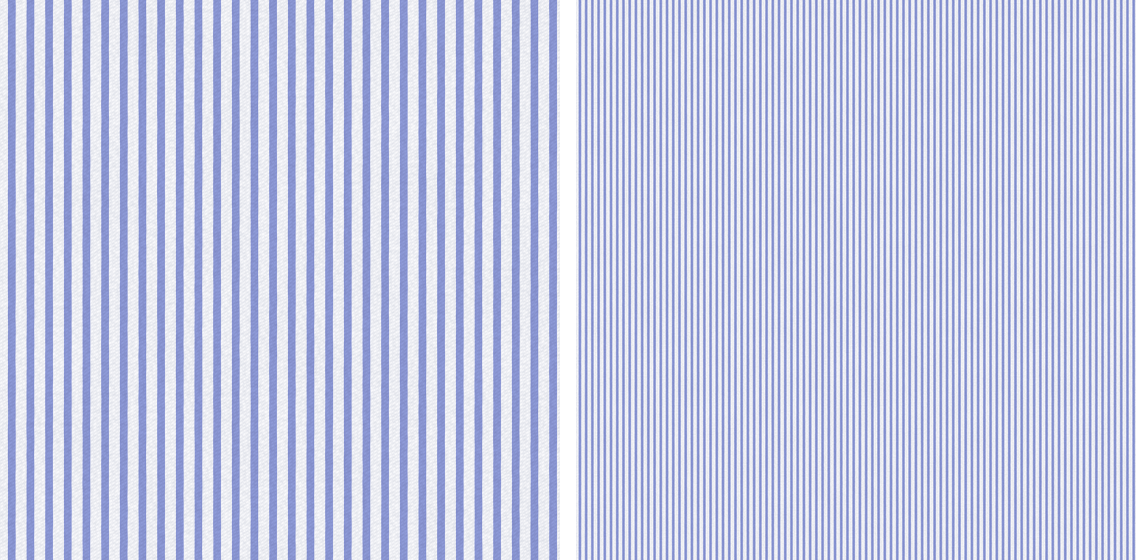
Left, the tile; right, the same tile 3 across and 3 down.
Write a WebGL 1 fragment shader that draws this pattern.

```glsl
precision highp float;
// Woven cotton with thin vertical blue stripes on white.

uniform vec2 u_resolution;

const float PI = 3.14159265;
const float STRIPES = 30.0;
const float STRIPE_CENTER = 0.63;
const float STRIPE_WIDTH = 0.41;
const vec2 THREADS = vec2(180.0, 162.0);

float hash(vec2 p) {
  return fract(sin(dot(p, vec2(127.1, 311.7))) * 43758.55);
}

// Dot product of a lattice gradient with the offset; the lattice wraps.
float gradientDot(vec2 cell, vec2 offset, vec2 period) {
  float angle = 2.0 * PI * hash(mod(cell, period));
  return dot(vec2(cos(angle), sin(angle)), offset);
}

// Gradient noise that tiles after a whole number of cells.
float tiledNoise(vec2 uv, vec2 period) {
  vec2 p = uv * period;
  vec2 cell = floor(p);
  vec2 f = p - cell;
  vec2 blend = f * f * f * (f * (f * 6.0 - 15.0) + 10.0);
  vec2 e = vec2(1.0, 0.0);
  float low = mix(gradientDot(cell, f, period),
                  gradientDot(cell + e.xy, f - e.xy, period), blend.x);
  float high = mix(gradientDot(cell + e.yx, f - e.yx, period),
                   gradientDot(cell + e.xx, f - e.xx, period), blend.x);
  return mix(low, high, blend.y);
}

// Slanted stitches, staggered from one thread column to the next.
float stitches(vec2 uv, vec2 count, float wobble) {
  vec2 p = uv * count + wobble;
  float column = mod(floor(p.x), count.x);
  float across = fract(p.x);
  float stagger = 0.5 * mod(column, 2.0) + 0.3 * hash(vec2(column, 7.0));
  float ridge = sin(PI * across);
  float stitch = sin(2.0 * PI * (p.y - 0.5 * across + stagger));
  return ridge * stitch - 0.45 * (1.0 - ridge);
}

// Coverage of one centred band per unit of x.
float band(float x, float center, float width, float softness) {
  float d = abs(fract(x - center + 0.5) - 0.5) - 0.5 * width;
  return 1.0 - smoothstep(-softness, softness, d);
}

void main() {
  vec2 uv = gl_FragCoord.xy / u_resolution;

  // Uneven yarn: slow drift, thread wobble and fine lint.
  float drift = tiledNoise(uv, vec2(9.0, 7.0));
  float wobble = tiledNoise(uv, vec2(48.0, 40.0));
  float lint = tiledNoise(uv, vec2(150.0, 130.0));

  // Relief of the cloth, from shaded gaps to lit yarn.
  float weave = stitches(uv, THREADS, 0.7 * wobble);
  float relief = 0.62 + 0.32 * weave + 0.5 * lint + 0.12 * drift;
  relief = clamp(relief, 0.0, 1.0);

  // Dyed bands with a slightly deeper rim.
  float x = uv.x * STRIPES + 0.015 * wobble;
  float softness = max(0.02, 0.7 * STRIPES / u_resolution.x);
  float stripe = band(x, STRIPE_CENTER, STRIPE_WIDTH, softness);
  float core = band(x, STRIPE_CENTER, STRIPE_WIDTH - 0.1, 0.06);

  vec3 cotton = mix(vec3(0.87, 0.88, 0.91), vec3(0.975, 0.975, 0.985), relief);
  vec3 dye = mix(vec3(0.50, 0.54, 0.77), vec3(0.56, 0.61, 0.85), relief);
  dye *= mix(vec3(0.95, 0.96, 1.0), vec3(1.0), core);

  gl_FragColor = vec4(mix(cotton, dye, stripe), 1.0);
}
```
